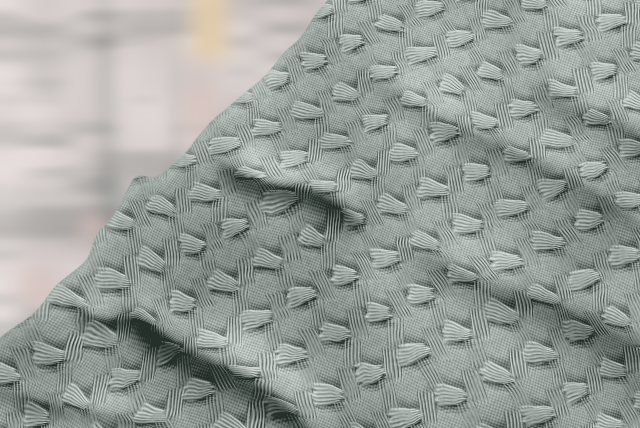
Write a WebGL 2 fragment shader that draws this texture.

```glsl
#version 300 es
precision highp float;
uniform vec2 u_resolution;
out vec4 fragColor;
#define STEP_A vec2(0.098, 0.042)
#define STEP_B vec2(0.074, -0.080)
#define PATCH_RADII vec2(0.052, 0.045)
#define WEAVE_PITCH 0.0082
#define STRAND_PITCH 0.0072
#define FAN_LENGTH 0.041
#define BASE_TONE 0.68
#define LIGHT vec2(-0.35, 0.94)
#define SHADE_COLOR vec3(0.15, 0.19, 0.17)
#define LIT_COLOR vec3(0.81, 0.84, 0.82)
#define RUG_COLOR vec3(0.84, 0.81, 0.80)
#define TAU 6.28318

// Fold lines (start, end) with their width and strength
const int FOLDS = 7;
const vec4 FOLD_LINE[FOLDS] = vec4[](
  vec4(0.52, 0.61, 0.83, 0.49), vec4(0.30, 0.27, 0.74, -0.02), vec4(0.84, 0.83, 1.55, 0.44),
  vec4(0.95, 0.42, 1.55, 0.15), vec4(-0.05, 0.11, 0.50, -0.06), vec4(0.17, 0.28, 0.38, 0.21),
  vec4(1.26, 0.80, 1.55, 0.63));
const vec2 FOLD_SIZE[FOLDS] = vec2[](
  vec2(0.030, 0.58), vec2(0.036, 0.52), vec2(0.030, 0.22), vec2(0.040, 0.26),
  vec2(0.025, 0.22), vec2(0.024, 0.34), vec2(0.034, 0.24));

float hash(vec2 p) {
  vec3 q = fract(vec3(p.xyx) * 0.1031);
  q += dot(q, q.yzx + 33.33);
  return fract((q.x + q.y) * q.z);
}
float noise(vec2 p) {
  vec2 i = floor(p), f = fract(p);
  f = f * f * (3.0 - 2.0 * f);
  return mix(mix(hash(i), hash(i + vec2(1, 0)), f.x),
             mix(hash(i + vec2(0, 1)), hash(i + vec2(1, 1)), f.x), f.y);
}
float within(float edge, float soft, float x) { return 1.0 - smoothstep(edge - soft, edge, x); }
float bell(float x) { return exp(-x * x); }

// Lit ridge above each fold line, shadow beneath it
float foldShade(vec2 p) {
  float shade = 0.0;
  for (int i = 0; i < FOLDS; i++) {
    vec2 a = FOLD_LINE[i].xy, run = FOLD_LINE[i].zw - a;
    float along = dot(p - a, run) / dot(run, run);
    float s = dot(p - a, normalize(vec2(-run.y, run.x))) + 0.012 * sin(along * 7.0);
    s /= FOLD_SIZE[i].x;
    float fade = smoothstep(-0.15, 0.2, along) * within(1.15, 0.35, along);
    shade += FOLD_SIZE[i].y * fade * (0.3 * bell((s - 1.9) * 0.8) - bell(s > 0.0 ? s * 1.8 : s * 0.8));
  }
  return shade;
}

// Offset from the nearest lattice point, and its index
vec2 nearest(vec2 q, vec2 shift, out vec2 id) {
  mat2 lattice = mat2(STEP_A, STEP_B);
  vec2 c = inverse(lattice) * q - shift;
  id = floor(c + 0.5);
  return lattice * (c - id);
}

// Height of the cloth: woven patches, upright strands, fanned floats
float relief(vec2 q) {
  vec2 id;
  vec2 d = nearest(q, vec2(0.0), id);
  float area = within(1.2, 0.7, length(d / PATCH_RADII));
  vec2 weave = sin(mat2(0.92, -0.39, 0.39, 0.92) * q * TAU / WEAVE_PITCH);
  float visible = within(0.7, 0.35, 1.0 / (u_resolution.y * WEAVE_PITCH));
  float h = 0.02 + 0.52 * area + 0.12 * visible * weave.x * weave.y;
  for (int i = 0; i < 2; i++) {
    d = nearest(q, i == 0 ? vec2(0.0, 0.5) : vec2(0.5, 0.0), id);
    float lean = hash(id + 17.0 * float(i));
    d.x += (lean * 0.6 - 0.05) * d.y + 0.005 * (noise(q * 45.0) - 0.5);
    float bunch = within(0.022, 0.006, abs(d.x)) * within(0.034, 0.012, abs(d.y));
    float upright = 0.5 + 0.5 * cos(d.x * TAU / STRAND_PITCH);
    h = mix(h, 0.16 + 0.52 * upright, bunch * (i == 0 ? 0.95 : 0.75));
  }
  d = nearest(q, vec2(0.5), id);
  float vary = hash(id + 5.0), turn = (vary - 0.65) * 0.7;
  d = mat2(cos(turn), -sin(turn), sin(turn), cos(turn)) * d;
  float x = d.x / (FAN_LENGTH * (0.85 + 0.3 * hash(id + 9.0)));
  float v = d.y / mix(0.026, 0.013, smoothstep(-0.6, 1.0, x)) + 0.25 * (noise(q * 40.0) - 0.5);
  float ragged = 0.35 * noise(vec2(v * 3.5, vary * 50.0));
  float fan = within(1.0, 0.25, abs(v)) * within(1.1, 0.3, abs(x) + ragged + 0.12 * v * v);
  float strand = 0.5 + 0.5 * cos(v * 22.0 + 3.0 * noise(vec2(x * 3.0, vary * 40.0)));
  float bulge = sqrt(max(0.0, 1.0 - 0.7 * v * v)) * (1.0 - 0.4 * x * x);
  return mix(h, 0.10 + 0.42 * bulge + 0.34 * strand, fan);
}

// Blurred floor rug with streaks and faded coloured blocks
vec3 rug(vec2 p) {
  float streak = smoothstep(0.35, 0.95, 0.65 * noise(vec2(p.x * 2.5, p.y * 13.0)) + 0.45 * noise(p * vec2(9.0, 30.0)));
  float stripe = bell((p.x - 0.25) / 0.035) + 0.5 * bell((p.x - 0.41) / 0.025);
  vec3 c = RUG_COLOR - vec3(0.17, 0.15, 0.15) * (streak + 0.75 * stripe * noise(p * 6.0 + 3.0));
  c += 0.07 * (noise(p * 11.0) - 0.5) + 0.05 * bell(p.x / 0.1);
  c = mix(c, vec3(0.90, 0.80, 0.66), 0.8 * bell((p.x - 0.49) / 0.05) * smoothstep(0.82, 0.90, p.y));
  float pink = bell(length((p - vec2(0.47, 0.74)) / vec2(0.05, 0.08)))
    + bell(length(p - vec2(0.22, 0.47)) / 0.04) + bell(length(p - vec2(0.09, 0.33)) / 0.05);
  return mix(c, vec3(0.86, 0.75, 0.73), 0.5 * min(pink, 1.0));
}

void main() {
  vec2 p = gl_FragCoord.xy / u_resolution.y;
  float fold = foldShade(p);
  // Mild perspective and drape distort the lattice
  vec2 q = (p - vec2(0.75, 0.5)) * (1.0 + 0.16 * (p.y - 0.5));
  q += 0.04 * (vec2(noise(p * 4.0), noise(p * 4.0 + 31.0)) - 0.5) + vec2(0.0, 0.03 * fold);
  // Relief shading with a short shadow, flattened at the cloth edge
  float h = relief(q), slope = h - relief(q + LIGHT * 0.006);
  float shadow = max(relief(q + LIGHT * 0.019) - h, 0.0);
  float edge = (0.2 + 1.04 * p.x - p.y + 0.04 * (noise(p * 13.0) - 0.5) + 0.045 * bell((p.x - 0.31) / 0.04)) / 1.44;
  float detail = 0.26 * (h - 0.45) + 0.48 * (slope - shadow);
  float tone = BASE_TONE + detail * mix(0.5, 1.0, smoothstep(0.0, 0.04, edge)) + fold;
  // Soft creases run with the folds; fine grain covers all
  tone += 0.24 * (noise(mat2(0.8, 0.6, -0.6, 0.8) * p * vec2(6.0, 6.0) + 7.0) - 0.5);
  tone += 0.08 * (noise(p * 160.0) - 0.5) + 0.12 * (p.y - 0.5) + 0.08 * bell((edge - 0.012) / 0.015);
  vec3 cloth = mix(SHADE_COLOR, LIT_COLOR, clamp(tone, 0.0, 1.0));
  fragColor = vec4(mix(rug(p), cloth, smoothstep(-0.002, 0.003, edge)), 1.0);
}
```
